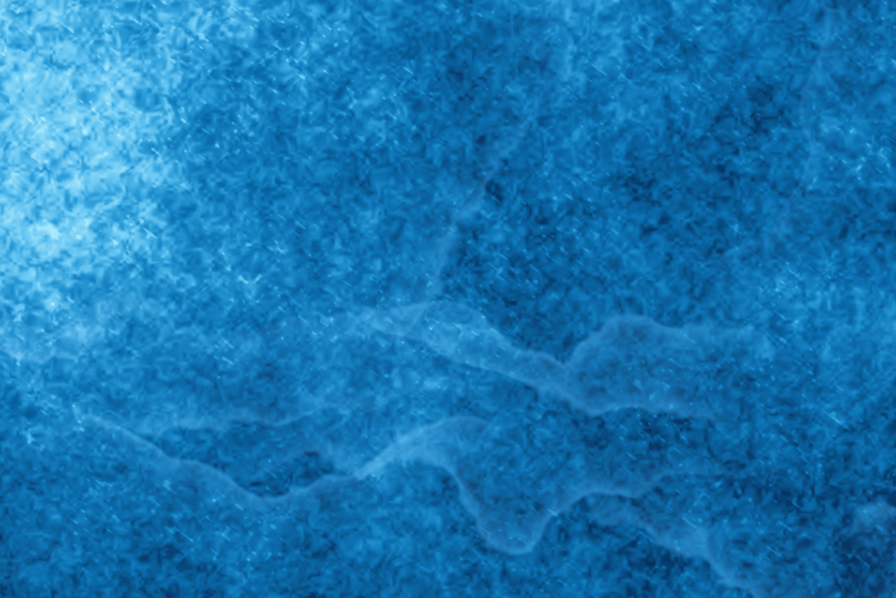
This texture is drawn by a WebGL 2 fragment shader. Its source:

```glsl
#version 300 es
precision highp float;
// Blue glacier ice: a glow from the upper left, cloudy depth, fine frosty
// grain and milky strands. All parts add up to one tone, which a six-step
// colour ramp turns into blue.

uniform vec2 u_resolution;
out vec4 outColor;

// Colour ramp, dark to light; tone 0..5 walks along it.
const vec3 RAMP[6] = vec3[6](
  vec3(0.02, 0.22, 0.41), vec3(0.03, 0.34, 0.56), vec3(0.04, 0.42, 0.67),
  vec3(0.08, 0.51, 0.76), vec3(0.18, 0.62, 0.85), vec3(0.38, 0.76, 0.94));
const vec3 GLARE = vec3(0.66, 0.91, 0.99);
const vec3 MILK = vec3(0.36, 0.63, 0.85);

const float BASE_TONE = 1.85;
const float GLOW = 2.5;           // light in the upper left corner
const float CLOUD = 3.6;          // contrast of the large patches
const float GRAIN = 1.5;          // contrast of the frost
const float SPARKLE = 1.3;        // strength of the bright flecks
const float STRAND_TONE = 1.35;   // lift of the milky strands
const float CORE_WIDTH = 0.013;   // bright rim of a strand
const float HALO_WIDTH = 0.055;   // soft veil behind the rim
const int LOW_STRANDS = 6;
const int HIGH_STRANDS = 4;

float hash(vec2 p) {
  return fract(sin(dot(p, vec2(127.1, 311.7))) * 43758.5453);
}

float noise(vec2 p) {
  vec2 i = floor(p), f = fract(p);
  f = f * f * (3.0 - 2.0 * f);
  return mix(mix(hash(i), hash(i + vec2(1, 0)), f.x),
             mix(hash(i + vec2(0, 1)), hash(i + vec2(1, 1)), f.x), f.y);
}

float fbm(vec2 p) {
  const mat2 turn = mat2(1.6, 1.2, -1.2, 1.6);
  float sum = 0.0, amp = 0.5;
  for (int i = 0; i < 5; i++) {
    sum += amp * noise(p);
    p = turn * p + 7.3;
    amp *= 0.5;
  }
  return sum / 0.97;
}

// Wavy strand along x: a crisp edge on one side, a fading veil on the other.
float strand(vec2 q, float seed, float side) {
  float wave = 0.30 * (noise(vec2(q.x * 2.3, seed)) - 0.5)
             + 0.11 * abs(noise(vec2(q.x * 6.0, seed + 3.7)) - 0.5);
  float s = (q.y - wave) * side;
  float edge = smoothstep(-0.010, 0.006, s);
  float behind = max(s, 0.0);
  float body = 0.65 * exp(-behind / CORE_WIDTH) + 0.45 * exp(-behind / HALO_WIDTH);
  float patches = smoothstep(0.32, 0.78, noise(q * vec2(3.2, 2.0) + seed * 5.1));
  return edge * body * patches;
}

// Mostly level strands in the lower half, steep ones in the upper half.
float strands(vec2 p) {
  vec2 bend = vec2(fbm(p * 4.0 + 2.1), fbm(p * 4.0 + 9.4)) - 0.5;
  vec2 w = p + 0.20 * bend + 0.03 * (vec2(noise(p * 17.0), noise(p * 17.0 + 5.0)) - 0.5);
  float low = 0.0, high = 0.0;
  for (int i = 0; i < LOW_STRANDS; i++) {
    float k = float(i);
    float side = mod(k, 3.0) < 2.0 ? 1.0 : -1.0;
    low += strand(w - vec2(0.0, 0.06 + 0.075 * k), 11.0 + 4.3 * k, side);
  }
  for (int i = 0; i < HIGH_STRANDS; i++) {
    float k = float(i);
    float lean = 0.5 * hash(vec2(k, 4.0));
    vec2 q = vec2(w.y, w.x - 0.14 - 0.36 * k - lean * (w.y - 0.75));
    high += strand(q, 51.0 + 6.1 * k, mod(k, 2.0) * 2.0 - 1.0);
  }
  low *= 1.0 - smoothstep(0.44, 0.62, p.y);
  high *= smoothstep(0.34, 0.52, p.y) * (1.0 - 0.45 * smoothstep(0.9, 1.3, p.x));
  return min(low + 0.8 * high, 1.25);
}

// Frost of several sizes, centred on zero.
float frost(vec2 p) {
  vec2 w = p + 0.012 * (vec2(noise(p * 40.0), noise(p * 40.0 + 8.0)) - 0.5);
  return noise(w * 150.0) + noise(w * 78.0 + 3.0) + 0.75 * noise(w * 36.0 + 6.0) - 1.375;
}

// Small bright flecks, slightly oblique.
float sparkles(vec2 p) {
  vec2 q = mat2(0.8, 0.6, -0.6, 0.8) * p;
  float fleck = smoothstep(0.74, 0.96, noise(q * vec2(85.0, 130.0)));
  return fleck * smoothstep(0.35, 0.7, noise(p * 13.0));
}

vec3 ramp(float tone) {
  float t = clamp(tone, 0.0, 4.999);
  int i = int(t);
  vec3 c = mix(RAMP[i], RAMP[i + 1], fract(t));
  c *= 1.0 + 0.22 * clamp(tone, -1.5, 0.0);
  return mix(c, GLARE, clamp((tone - 5.0) / 1.8, 0.0, 1.0));
}

void main() {
  vec2 p = gl_FragCoord.xy / u_resolution.y;
  float across = gl_FragCoord.x / u_resolution.x;

  // Broad light
  vec2 fromCorner = p - vec2(0.0, 1.0);
  float tone = BASE_TONE + GLOW * exp(-4.0 * dot(fromCorner, fromCorner));
  tone += 1.5 * (smoothstep(0.0, 0.65, p.y) - 0.6) - 0.6 * (across - 0.5);
  tone -= 0.5 * smoothstep(0.3, 0.5, abs(across - 0.5)) * (1.0 - smoothstep(0.1, 0.5, p.y));

  // Depth, strands and frost
  float milk = strands(p);
  tone += CLOUD * (fbm(p * 3.2 + 1.7) - 0.5) + 1.6 * (fbm(p * 11.0 + 4.2) - 0.5);
  tone += STRAND_TONE * milk;
  tone += GRAIN * (1.0 - 0.45 * min(milk, 1.0)) * frost(p) + SPARKLE * sparkles(p);

  vec3 color = mix(ramp(tone), MILK, 0.32 * min(milk, 1.0));
  outColor = vec4(color, 1.0);
}
```
